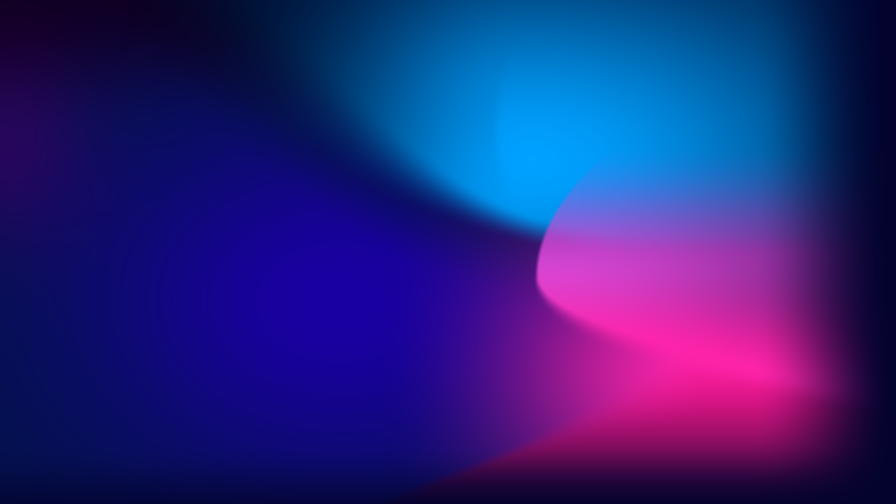
A Shadertoy shader for this background:

```glsl
const vec3 NAVY   = vec3(0.01, 0.07, 0.28);
const vec3 INK    = vec3(0.05, 0.00, 0.13);
const vec3 DARK   = vec3(0.01, 0.01, 0.18);
const vec3 DEEP   = vec3(0.00, 0.03, 0.16);
const vec3 VIOLET = vec3(0.10, 0.00, 0.64);
const vec3 PLUM   = vec3(0.13, -0.04, 0.05);
const vec3 CYAN   = vec3(0.00, 0.63, 1.00);
const vec3 PINK   = vec3(1.00, 0.14, 0.67);
const vec3 ORCHID = vec3(0.84, 0.28, 0.84);
const vec3 ROSE   = vec3(0.88, 0.08, 0.52);

const vec2 VIOLET_POS = vec2(0.38, 0.40), VIOLET_SIZE = vec2(0.28, 0.36);
const vec2 PLUM_POS   = vec2(0.00, 0.72), PLUM_SIZE   = vec2(0.10, 0.20);
const vec2 CYAN_POS   = vec2(0.59, 0.68);
const float CYAN_LEFT = 0.22, CYAN_RIGHT = 0.38, CYAN_HEIGHT = 0.38;
const vec2 PETAL_TIP  = vec2(0.599, 0.45);  // leftmost point of the pink fold
const float PETAL_REACH = 0.42;

// Elliptical Gaussian light
float glow(vec2 p, vec2 center, vec2 size) {
    vec2 q = (p - center) / size;
    return exp(-dot(q, q));
}

// Height above the curved lower rim of the blue sheet
float aboveRim(vec2 p) {
    float t = min(p.x - 0.6, 0.155);
    return p.y - (0.523 - 0.45 * t + 1.45 * t * t);
}

// Violet field that warms to pink on the right
vec3 violetField(vec2 p, float rim) {
    vec3 color = mix(NAVY, INK, smoothstep(0.72, 1.0, p.y));
    float nearRim = smoothstep(-0.15, 0.02, rim);
    color = mix(color, VIOLET, glow(p, VIOLET_POS, VIOLET_SIZE) * (1.0 - 0.6 * nearRim));
    color += PLUM * glow(p, PLUM_POS, PLUM_SIZE);
    float warmth = smoothstep(0.42, 0.80, p.x) * glow(p, vec2(p.x, 0.26), vec2(1.0, 0.28));
    return mix(color, PINK, warmth);
}

// Blue sheet with a faint vertical crease
vec3 blueSheet(vec2 p) {
    float width = p.x < CYAN_POS.x ? CYAN_LEFT : CYAN_RIGHT;
    float light = glow(p, CYAN_POS, vec2(width, CYAN_HEIGHT));
    float dy = p.y - 0.75;
    float crease = 1.0 - smoothstep(-0.004, 0.010, p.x - 0.551 - 0.8 * dy * dy);
    light *= 1.0 - 0.07 * crease * exp(-dy * dy / 0.012);
    return mix(DEEP, CYAN, light);
}

// Pink fold: colour in rgb, coverage in a
vec4 pinkFold(vec2 p) {
    float dy = p.y - PETAL_TIP.y;
    float bend = dy < 0.0 ? 6.1 : 1.3;
    float inside = p.x - PETAL_TIP.x - bend * dy * dy;
    float slope = 2.0 * bend * dy;
    float edge = inside * inversesqrt(1.0 + slope * slope);
    float soft = mix(0.025, 0.003, smoothstep(0.30, 0.46, p.y));
    soft = max(soft, 1.0 / iResolution.x);

    float reach = max(inside, 0.0) / PETAL_REACH;
    vec3 color = mix(PINK, ORCHID, smoothstep(0.30, 0.50, p.y));
    color = mix(DARK, color, exp(-reach * reach));
    float cover = smoothstep(-soft, soft, edge) * (1.0 - smoothstep(0.44, 0.72, p.y));
    return vec4(color, cover);
}

// Shaded rose slope along the bottom: colour in rgb, coverage in a
vec4 roseSlope(vec2 p) {
    float ridge = min(0.058 + 0.70 * (p.x - 0.508), 0.25);
    float soft = mix(0.015, 0.08, smoothstep(0.55, 0.80, p.x));
    vec3 color = mix(DARK, ROSE, smoothstep(-0.05, 0.25, p.y));
    return vec4(color, smoothstep(-soft, soft, ridge - p.y));
}

void mainImage(out vec4 fragColor, in vec2 fragCoord) {
    vec2 p = fragCoord / iResolution.xy;
    float rim = aboveRim(p);

    // Layers from back to front
    vec3 color = violetField(p, rim);
    float rimWidth = mix(0.22, 0.05, smoothstep(0.25, 0.60, p.x));
    color = mix(color, blueSheet(p), smoothstep(-0.3 * rimWidth, rimWidth, rim));
    vec4 slope = roseSlope(p);
    color = mix(color, slope.rgb, slope.a);
    vec4 fold = pinkFold(p);
    color = mix(color, fold.rgb, fold.a);

    // Dark right and bottom borders
    float border = (1.0 - smoothstep(0.84, 1.0, p.x)) * smoothstep(-0.06, 0.12, p.y);
    color = mix(DARK, color, border);

    fragColor = vec4(clamp(color, 0.0, 1.0), 1.0);
}
```
